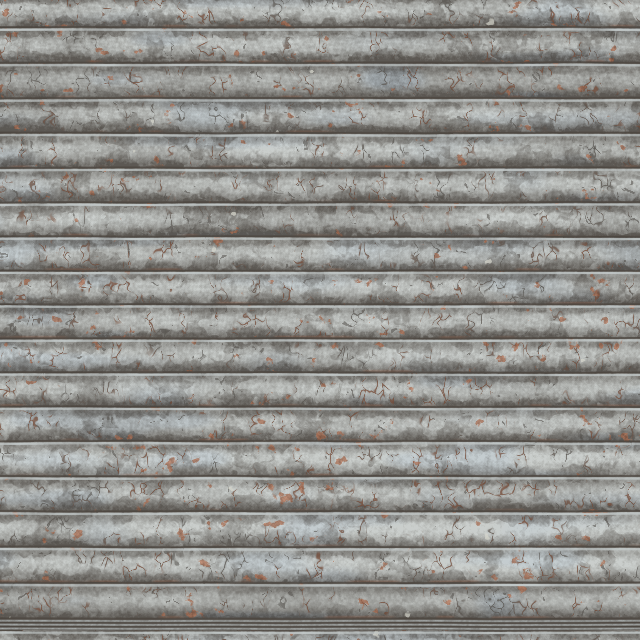
Write a three.js fragment shader that draws this texture.

```glsl
// Weathered galvanized shutter: stacked rounded slats with mottled zinc, cracks and rust.
#define PITCH 0.05437      // height of one slat
#define BASE 0.0326        // lower edge of the first full slat
#define STRIP_LOW 0.0143   // lower edge of the narrow ribbed strip
#define TOP_SEAM 0.957     // highest seam
#define MOTTLE 0.36        // contrast of the zinc patches
#define CRACK_WIDTH 0.09   // in crack cells
#define CRACK_SCALE vec2(66.0, 34.0)
#define DARK vec3(0.36, 0.345, 0.325)
#define PALE vec3(0.775, 0.79, 0.78)
#define LIP vec3(0.76, 0.785, 0.785)
#define SEAM vec3(0.30, 0.275, 0.25)
#define RUST vec3(0.58, 0.36, 0.26)

varying vec2 vUv;

float hash(vec2 p) {
  return fract(sin(dot(p, vec2(127.1, 311.7))) * 43758.5);
}

float noise(vec2 p) {
  vec2 i = floor(p), f = fract(p);
  f = f * f * (3.0 - 2.0 * f);
  return mix(mix(hash(i), hash(i + vec2(1.0, 0.0)), f.x),
             mix(hash(i + vec2(0.0, 1.0)), hash(i + 1.0), f.x), f.y);
}

float fbm(vec2 p) {
  float sum = 0.0, amp = 0.5;
  for (int i = 0; i < 5; i++) {
    sum += amp * noise(p);
    p = mat2(1.6, 1.2, -1.2, 1.6) * p + 7.3;
    amp *= 0.5;
  }
  return sum / 0.97;
}

// Gap between the two nearest scattered points: zero along cell borders
float cellBorder(vec2 p) {
  vec2 cell = floor(p);
  float near = 9.0, second = 9.0;
  for (int y = -1; y <= 1; y++)
    for (int x = -1; x <= 1; x++) {
      vec2 c = cell + vec2(float(x), float(y));
      float d = length(c + vec2(hash(c), hash(c + 31.7)) - p);
      second = min(second, max(near, d));
      near = min(near, d);
    }
  return second - near;
}

// Sparse ragged spots, at most one per grid cell
float spots(vec2 p, float density, float radius) {
  vec2 c = floor(p);
  vec2 center = 0.35 + 0.3 * vec2(hash(c + 3.1), hash(c + 8.6));
  float r = radius * (0.4 + 0.6 * hash(c + 5.2));
  float d = length(fract(p) - center) + 0.25 * (noise(p * 6.0) - 0.5);
  return step(hash(c), density) * (1.0 - smoothstep(r * 0.5, r, d));
}

// Slat number plus height within it, with slightly uneven spacing
float slatCoord(float y) {
  if (y < STRIP_LOW) return 18.0 + (y - STRIP_LOW) / PITCH;
  float s = 3.14159 * clamp((y - BASE) / (TOP_SEAM - BASE), 0.0, 1.0);
  return (y - 0.0026 * sin(s) - 0.0038 * sin(2.0 * s) - BASE) / PITCH;
}

void main() {
  float y = vUv.y + 0.0012 * (noise(vec2(vUv.x * 9.0, floor(vUv.y * 18.0))) - 0.5);
  float slat = slatCoord(y);
  float id = floor(slat), t = fract(slat);
  vec2 p = vec2(vUv.x + 3.7 * id, vUv.y);   // separate wear on each slat
  float bare = step(mod(id, 15.0), 0.5);    // smoother, duller slats

  // Rounded form and mottled zinc, most broken up near the crown
  vec2 warp = vec2(noise(p * 95.0), noise(p * 95.0 + 19.0)) - 0.5;
  float form = smoothstep(0.0, 0.5, t) * (1.0 - 0.55 * smoothstep(0.60, 0.84, t));
  float blotch = fbm(p * vec2(34.0, 42.0) + 0.7 * warp);
  float fine = fbm(p * vec2(110.0, 95.0) + 70.0);
  float grain = fbm(p * vec2(230.0, 230.0));
  float patches = smoothstep(0.40, 0.54, blotch + 0.28 * (form - 0.58));
  patches = mix(patches, smoothstep(0.40, 0.56, fine), 0.25);
  float cloud = fbm(p * vec2(6.0, 12.0));
  float tone = 0.04 + 0.54 * form + MOTTLE * mix(patches, 0.45, 0.5 * bare);
  tone += 0.42 * (grain - 0.5) + 0.45 * (cloud - 0.5);
  tone += 0.10 * (hash(vec2(id, 4.0)) - 0.5) - 0.07 * bare;
  vec3 color = mix(DARK, PALE, clamp(tone, 0.0, 1.04));
  float blue = smoothstep(0.5, 0.85, noise(p * vec2(9.0, 32.0) + 40.0));
  color *= mix(vec3(1.0), vec3(0.95, 0.985, 1.03), blue * (0.6 + 0.4 * bare));

  // Sparse, mostly upright hairline cracks, brown to rusty
  float border = cellBorder(p * CRACK_SCALE + 0.8 * warp);
  float broken = smoothstep(0.55, 0.78, noise(p * vec2(60.0, 38.0) + 60.0));
  broken *= smoothstep(0.03, 0.15, t) * (1.0 - smoothstep(0.80, 0.95, t));
  float rusty = smoothstep(0.2, 0.65, noise(p * vec2(13.0, 17.0) + 90.0));
  color *= 1.0 - 0.10 * broken * (1.0 - smoothstep(0.0, 0.3, border));
  float crack = broken * (1.0 - smoothstep(CRACK_WIDTH * 0.2, CRACK_WIDTH * 1.2, border));
  color = mix(color, mix(DARK, RUST * 0.8, rusty), 0.7 * crack);

  // Pits, ragged rust flakes and pale chips
  color = mix(color, DARK * 0.9, 0.55 * spots(p * 80.0 + 2.0 * warp, 0.09, 0.34));
  float flake = smoothstep(0.71, 0.77, fbm(p * vec2(44.0, 50.0) + 130.0));
  color = mix(color, RUST * (0.8 + 0.6 * grain), 0.7 * flake);
  color = mix(color, vec3(0.84, 0.84, 0.80), 0.7 * spots(p * 40.0 + 27.0, 0.012, 0.26));

  // Thin bright upper lip, dark seam and rust gathered along it
  float lip = smoothstep(0.89, 0.925, t) * (1.0 - smoothstep(0.955, 0.99, t));
  color = mix(color, LIP, lip * (0.5 + 0.5 * noise(p * vec2(24.0, 3.0))));
  float stain = smoothstep(0.6, 0.85, noise(p * vec2(23.0, 2.0) + 50.0));
  color = mix(color, RUST, 0.4 * stain * (1.0 - smoothstep(0.03, 0.12, t)));
  float seam = 1.0 - smoothstep(0.015, 0.065, t) + smoothstep(0.965, 1.0, t);
  float seamDepth = 0.7 + 0.3 * noise(p * vec2(30.0, 2.0) + 15.0);
  color = mix(color, SEAM, seamDepth * clamp(seam, 0.0, 1.0));

  // Narrow ribbed strip between the lowest slats
  float k = (y - STRIP_LOW) / (BASE - STRIP_LOW);
  float ribs = 0.5 - 0.5 * cos(k * 6.28318 * 3.0);
  vec3 strip = mix(SEAM, LIP * 0.88, ribs * (0.55 + 0.5 * grain));
  float inStrip = smoothstep(-0.04, 0.04, k) * (1.0 - smoothstep(0.96, 1.04, k));
  color = mix(color, strip, inStrip);

  gl_FragColor = vec4(color, 1.0);
}
```
